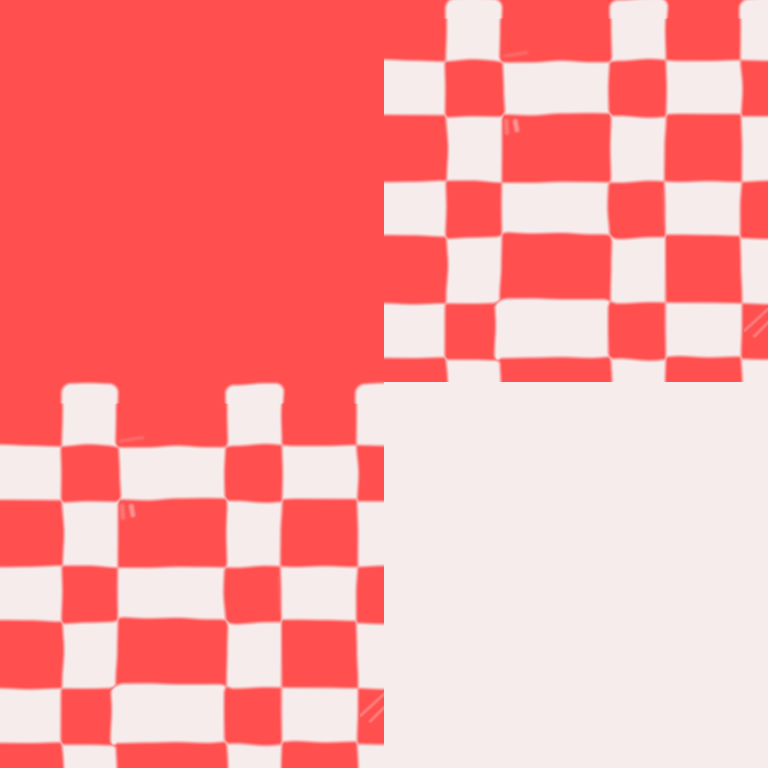
A Shadertoy shader for this pattern:

```glsl
const vec3 CORAL = vec3(1.0, 0.31, 0.31);
const vec3 CREAM = vec3(0.965, 0.925, 0.92);
const float RIGHT_SEAM = 0.4974;   // bottom of the upper woven tile
const float LEFT_START = 0.5013;   // top of the lower woven tile
const float SOFTNESS = 0.007;
const float WOBBLE = 0.007;
const float WOBBLE_FREQ = 13.0;
const float ROW_FIRST = 0.157;
const float ROW_PITCH = 0.3165;
const float ROW_HEIGHT = 0.1405;
const float CORNER = 0.024;
// left and right edge of each upright band
const vec2 COLUMNS[3] = vec2[3](vec2(0.164, 0.304), vec2(0.591, 0.733), vec2(0.931, 1.07));

float hash(vec2 p) {
    return fract(sin(dot(p, vec2(127.1, 311.7))) * 43758.5453);
}

float noise(vec2 p) {
    vec2 i = floor(p), f = fract(p);
    f = f * f * (3.0 - 2.0 * f);
    return mix(mix(hash(i), hash(i + vec2(1, 0)), f.x),
               mix(hash(i + vec2(0, 1)), hash(i + vec2(1, 1)), f.x), f.y);
}

float band(float x, float lo, float hi, float soft) {
    return smoothstep(-soft, soft, x - lo) * smoothstep(-soft, soft, hi - x);
}

float roundBox(vec2 p, vec2 halfSize, float r) {
    vec2 d = abs(p) - halfSize + r;
    return length(max(d, 0.0)) + min(max(d.x, d.y), 0.0) - r;
}

float stroke(vec2 p, vec2 a, vec2 b, float width) {
    vec2 ab = b - a;
    float t = clamp(dot(p - a, ab) / dot(ab, ab), 0.0, 1.0);
    return 1.0 - smoothstep(0.0, width, length(p - a - ab * t));
}

// Cream coverage of one tile, y pointing down
float weave(vec2 tile, float pixel) {
    float soft = max(SOFTNESS, pixel);
    vec2 q = tile + WOBBLE * (vec2(noise(tile * WOBBLE_FREQ),
                                   noise(tile * WOBBLE_FREQ + 37.0)) - 0.5);

    float upright = 0.0;
    for (int i = 0; i < 3; i++)
        upright = max(upright, band(q.x, COLUMNS[i].x, COLUMNS[i].y, soft));
    float middle = band(q.x, COLUMNS[0].y, COLUMNS[1].x, 0.02);

    // Level bands, deeper where they cross and bowed in the middle
    float level = 0.0;
    vec3 inRow = vec3(0.0);
    for (int i = 0; i < 3; i++) {
        float top = ROW_FIRST + ROW_PITCH * float(i);
        float bottom = top + ROW_HEIGHT + 0.006 * upright;
        inRow[i] = band(q.y, top, bottom, 0.012);
        if (i == 0) top += 0.004 * middle;
        if (i == 1) bottom -= 0.006 * middle;
        if (i == 2) top -= 0.011 * middle;
        level = max(level, band(q.y, top, bottom, soft));
    }
    float anyRow = inRow.x + inRow.y + inRow.z;

    // Upright bands with rounded, slightly wider caps
    float columns = 0.0;
    float cap = 1.0 - smoothstep(0.045, 0.052, tile.y);
    for (int i = 0; i < 3; i++) {
        vec2 edge = COLUMNS[i] + vec2(-0.004, 0.004) * cap;
        if (i == 0) edge += vec2(-0.003 * anyRow, 0.008 * inRow.x - 0.014 * inRow.z);
        if (i == 1) edge.x -= 0.006 * anyRow;
        vec2 center = vec2(0.5 * (edge.x + edge.y), 0.998);
        float d = roundBox(q - center, vec2(0.5 * (edge.y - edge.x), 1.0), CORNER);
        columns = max(columns, 1.0 - smoothstep(-soft, soft, d));
    }
    float cover = columns + level - 2.0 * columns * level;

    // Faint brush marks
    float marks = 0.45 * stroke(tile, vec2(0.342, 0.316), vec2(0.346, 0.338), 0.012);
    marks += 0.25 * stroke(tile, vec2(0.318, 0.315), vec2(0.320, 0.345), 0.012);
    marks += 0.15 * stroke(tile, vec2(0.315, 0.146), vec2(0.370, 0.137), 0.010);
    marks += 0.28 * stroke(tile, vec2(0.940, 0.860), vec2(1.000, 0.805), 0.008);
    marks += 0.28 * stroke(tile, vec2(0.965, 0.875), vec2(1.000, 0.840), 0.008);
    marks += 0.12 * stroke(tile, vec2(0.727, 0.500), vec2(0.730, 0.590), 0.008);
    return max(cover, min(marks, 1.0));
}

void mainImage(out vec4 fragColor, in vec2 fragCoord) {
    vec2 uv = fragCoord / iResolution.xy;
    uv.y = 1.0 - uv.y;
    float pixel = 1.0 / min(iResolution.x, iResolution.y);

    // Two woven tiles on a diagonal, plain coral and cream on the other
    bool onRight = uv.x > 0.5;
    vec2 origin = onRight ? vec2(0.5, 0.0) : vec2(0.0, LEFT_START);
    float cover = weave((uv - origin) * 2.0, 2.0 * pixel);
    float plain = smoothstep(-0.5 * pixel, 0.5 * pixel, uv.y - RIGHT_SEAM);
    if (onRight) cover = mix(cover, 1.0, plain);

    fragColor = vec4(mix(CORAL, CREAM, cover), 1.0);
}
```
